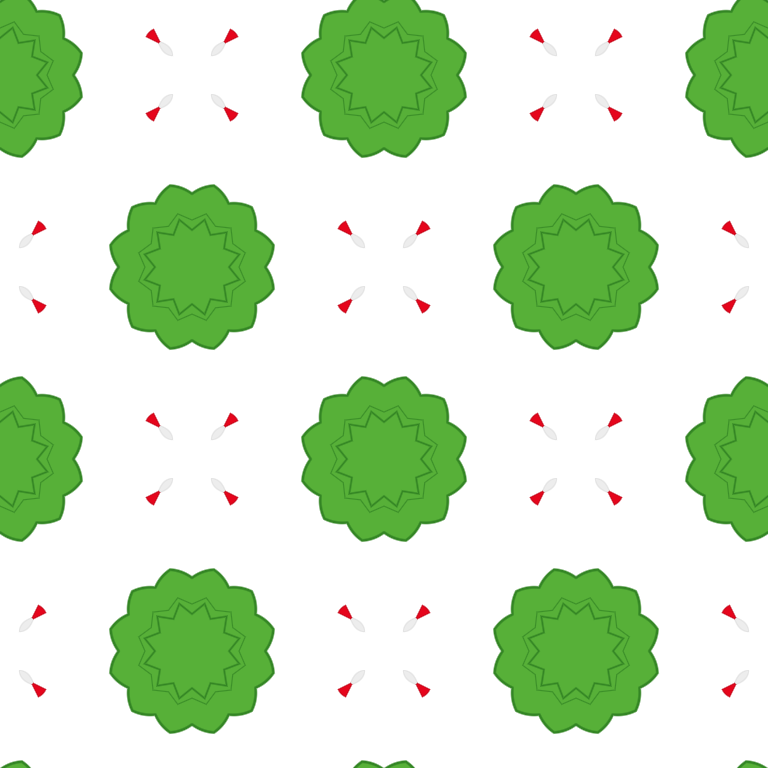
A three.js fragment shader for this pattern:

```glsl
// Green twelve-petalled rosettes alternate with rings of four small red-tipped
// clubs on white, in a checkerboard of 4 x 4 cells that wraps on all sides.
// Rosettes fold the angle into half a petal; clubs fold the cell into a quadrant.
varying vec2 vUv;

// Layout, with lengths below in units of one cell
const float CELLS = 4.0;                      // even, so the checkerboard wraps
const vec2 ROSETTE_CENTER = vec2(1.0, 2.609);
const float EDGE = 0.0078;                    // width of the smoothed edge

// Rosette: x is the valley radius, y is the tip radius
const float PETALS = 12.0;
const vec2 PETAL_RADII = vec2(0.390, 0.446);
const vec2 RING_RADII = vec2(0.245, 0.287);
const vec2 STAR_RADII = vec2(0.193, 0.255);
const float PETAL_BULGE = 0.009;
const float OUTLINE_WIDTH = 0.014;
const float RING_WIDTH = 0.004;
const float STAR_WIDTH = 0.009;

// Club, measured along the diagonal of the cell
const float HANDLE_START = 0.140;
const float HANDLE_LENGTH = 0.118;
const float HANDLE_HALF_WIDTH = 0.021;
const float HEAD_START = 0.240;
const float HEAD_LENGTH = 0.077;
const vec2 HEAD_HALF_WIDTHS = vec2(0.006, 0.032);
const float CLUB_RIM = 0.005;

const vec3 WHITE = vec3(1.0);
const vec3 LEAF_GREEN = vec3(0.34, 0.69, 0.22);
const vec3 DARK_GREEN = vec3(0.20, 0.52, 0.14);
const vec3 HANDLE_GRAY = vec3(0.93);
const vec3 HANDLE_RIM = vec3(0.87);
const vec3 HEAD_RED = vec3(0.90, 0.02, 0.11);
const vec3 HEAD_RIM = vec3(0.76, 0.02, 0.09);
const float PI = 3.14159;

// Coverage of a shape from its signed distance
float cover(float d) {
  return clamp(0.5 - d / EDGE, 0.0, 1.0);
}

// Fold the plane into half a petal, with the valley on the y axis
vec2 foldPetal(vec2 p) {
  float sector = 2.0 * PI / PETALS;
  float a = abs(mod(atan(p.x, p.y) + 0.5 * sector, sector) - 0.5 * sector);
  return length(p) * vec2(sin(a), cos(a));
}

// Signed distance to a petal side running from valley to tip
float petalEdge(vec2 q, vec2 radii, float bulge) {
  float tipAngle = PI / PETALS;
  vec2 valley = vec2(0.0, radii.x);
  vec2 side = radii.y * vec2(sin(tipAngle), cos(tipAngle)) - valley;
  vec2 normal = normalize(vec2(-side.y, side.x));
  float s = clamp(dot(q - valley, side) / dot(side, side), 0.0, 1.0);
  return dot(q - valley, normal) - 4.0 * bulge * s * (1.0 - s);
}

vec3 rosette(vec2 p) {
  vec2 q = foldPetal(p);
  float body = petalEdge(q, PETAL_RADII, PETAL_BULGE);
  float ring = abs(petalEdge(q, RING_RADII, 0.0)) - 0.5 * RING_WIDTH;
  float star = abs(petalEdge(q, STAR_RADII, 0.0)) - 0.5 * STAR_WIDTH;
  vec3 color = mix(WHITE, DARK_GREEN, cover(body));
  color = mix(color, LEAF_GREEN, cover(body + OUTLINE_WIDTH));
  return mix(color, DARK_GREEN, max(cover(ring), cover(star)));
}

vec3 clubs(vec2 p) {
  vec2 q = abs(p);
  float along = (q.x + q.y) * 0.7071;
  float across = abs(q.x - q.y) * 0.7071;

  // Leaf-shaped handle
  float s = clamp((along - HANDLE_START) / HANDLE_LENGTH, 0.0, 1.0);
  float handle = across - HANDLE_HALF_WIDTH * sin(PI * pow(s, 0.8));
  float middle = HANDLE_START + 0.5 * HANDLE_LENGTH;
  handle = max(handle, abs(along - middle) - 0.5 * HANDLE_LENGTH);

  // Flared head with a rounded end
  float t = (along - HEAD_START) / HEAD_LENGTH;
  float head = across - mix(HEAD_HALF_WIDTHS.x, HEAD_HALF_WIDTHS.y, t);
  head = max(head, length(vec2(along - HEAD_START, across)) - HEAD_LENGTH);
  head = max(head, HEAD_START - along);

  vec3 color = mix(WHITE, HANDLE_RIM, cover(handle));
  color = mix(color, HANDLE_GRAY, cover(handle + CLUB_RIM));
  color = mix(color, HEAD_RIM, cover(head));
  return mix(color, HEAD_RED, cover(head + CLUB_RIM));
}

void main() {
  vec2 grid = vUv * CELLS - ROSETTE_CENTER + 0.5;
  vec2 cell = floor(grid);
  vec2 p = grid - cell - 0.5;
  bool isRosette = mod(cell.x + cell.y, 2.0) < 0.5;
  gl_FragColor = vec4(isRosette ? rosette(p) : clubs(p), 1.0);
}
```
